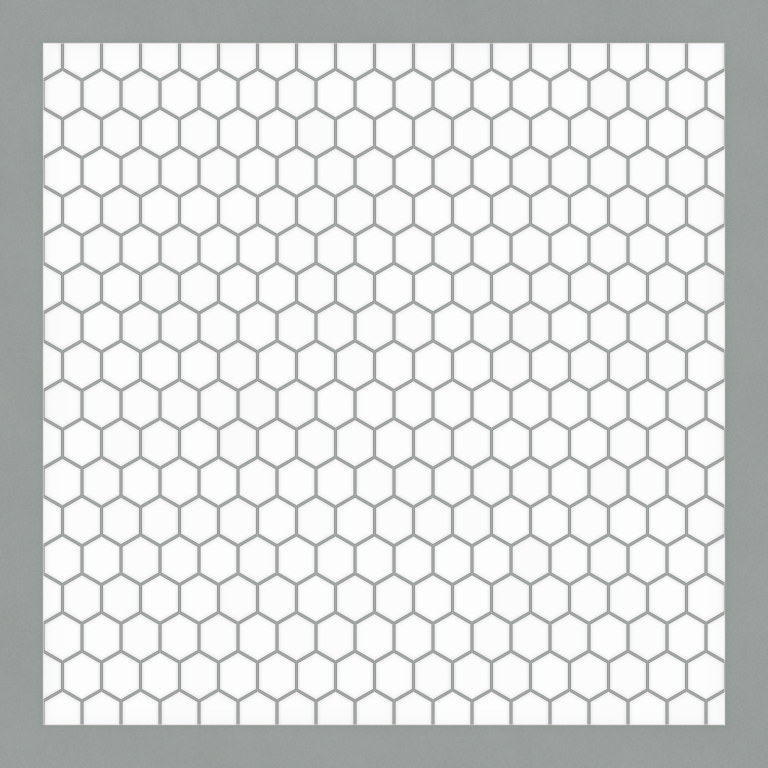
Give the GLSL for this pattern, as a WebGL 1 fragment shader.

```glsl
precision highp float;
// A square panel of white hexagon tiles with thin grey grout, set in a plain
// grey stone frame. Two offset lattices of tall hexagons give the distance to
// the nearest joint; layered sines and a fine hash give the stone its wear.

uniform vec2 u_resolution;

#define PANEL_HALF   0.4443                  // half the side of the tiled panel
#define TILE_WIDTH   0.05078
#define ROW_PITCH    0.05052
#define FIRST_TILE   vec2(0.0814, 0.8775)    // centre of one whole tile
#define JOINT_HALF   0.0021                  // half the grout width
#define BEVEL        0.0070                  // soft shading inside each tile
#define TILE_COLOR   vec3(0.990, 0.990, 0.990)
#define JOINT_EDGE   vec3(0.595, 0.612, 0.605)
#define JOINT_CORE   vec3(0.650, 0.658, 0.655)
#define FRAME_COLOR  vec3(0.600, 0.622, 0.610)
#define GRAIN_CELLS  400.0

float hash(vec2 p) {
  vec3 q = fract(p.xyx * vec3(0.1031, 0.1030, 0.0973));
  q += dot(q, q.yzx + 33.33);
  return fract((q.x + q.y) * q.z);
}

// Broad cloudy variation, about -1 to 1
float clouds(vec2 p) {
  float sum = 0.0;
  float gain = 0.5;
  for (int i = 0; i < 4; i++) {
    sum += gain * sin(p.x + 1.7 * sin(p.y * 0.8)) * cos(p.y + 1.3 * sin(p.x * 0.7));
    p = mat2(1.5, 1.1, -1.1, 1.5) * p + 2.3;
    gain *= 0.6;
  }
  return sum;
}

// Distance inward from the sides of a tall hexagon with 30 degree shoulders
float hexInset(vec2 p) {
  p = abs(p);
  float shoulder = 0.28868 * TILE_WIDTH;
  float apex = 0.5 * (ROW_PITCH + shoulder);
  return min(0.5 * TILE_WIDTH - p.x, 0.86603 * (apex - p.y) - 0.5 * p.x);
}

// x: distance to the nearest joint line, yz: label of the tile
vec3 hexTiling(vec2 p) {
  vec2 period = vec2(TILE_WIDTH, 2.0 * ROW_PITCH);
  vec2 a = p / period;
  vec2 b = a - 0.5;
  vec2 idA = floor(a + 0.5);
  vec2 idB = floor(b + 0.5);
  float insetA = hexInset((a - idA) * period);
  float insetB = hexInset((b - idB) * period);
  return insetA > insetB ? vec3(insetA, idA) : vec3(insetB, idB + 0.5);
}

vec3 tiledPanel(vec2 uv, float edgeInset, float px) {
  vec3 tiling = hexTiling(uv - FIRST_TILE);
  float inset = tiling.x - JOINT_HALF;

  // Tile face: bright centre, faint bevel, slight change from tile to tile
  float bevel = 1.0 - smoothstep(0.0, BEVEL, inset);
  vec3 tile = TILE_COLOR - 0.050 * bevel * bevel;
  tile += 0.008 * (hash(tiling.yz * 2.0 + 71.0) - 0.5);
  tile -= 0.025 * exp(-max(edgeInset, 0.0) / 0.008);

  // Grout: a paler core between darker edges
  float core = 1.0 - smoothstep(0.0, 0.7 * JOINT_HALF, tiling.x);
  vec3 joint = mix(JOINT_EDGE, JOINT_CORE, core);
  return mix(joint, tile, smoothstep(-0.6 * px, 0.6 * px, inset));
}

vec3 stoneFrame(vec2 uv, float edgeInset) {
  float grain = hash(floor(uv * GRAIN_CELLS)) - 0.5;
  float wear = clouds(uv * 17.0);
  float shadow = exp(min(edgeInset, 0.0) / 0.004);
  return FRAME_COLOR + 0.010 * wear + 0.014 * grain - 0.025 * shadow;
}

void main() {
  float size = min(u_resolution.x, u_resolution.y);
  vec2 uv = (gl_FragCoord.xy - 0.5 * u_resolution) / size + 0.5;
  float px = 1.0 / size;

  vec2 fromCentre = abs(uv - 0.5);
  float edgeInset = PANEL_HALF - max(fromCentre.x, fromCentre.y);

  // Panel with a thin grey rim, laid over the frame
  vec3 panel = tiledPanel(uv, edgeInset, px);
  float rim = 1.0 - smoothstep(0.0006, 0.0022, edgeInset);
  panel = mix(panel, vec3(0.84), 0.6 * rim);
  float inside = smoothstep(-0.6 * px, 0.6 * px, edgeInset);
  gl_FragColor = vec4(mix(stoneFrame(uv, edgeInset), panel, inside), 1.0);
}
```
